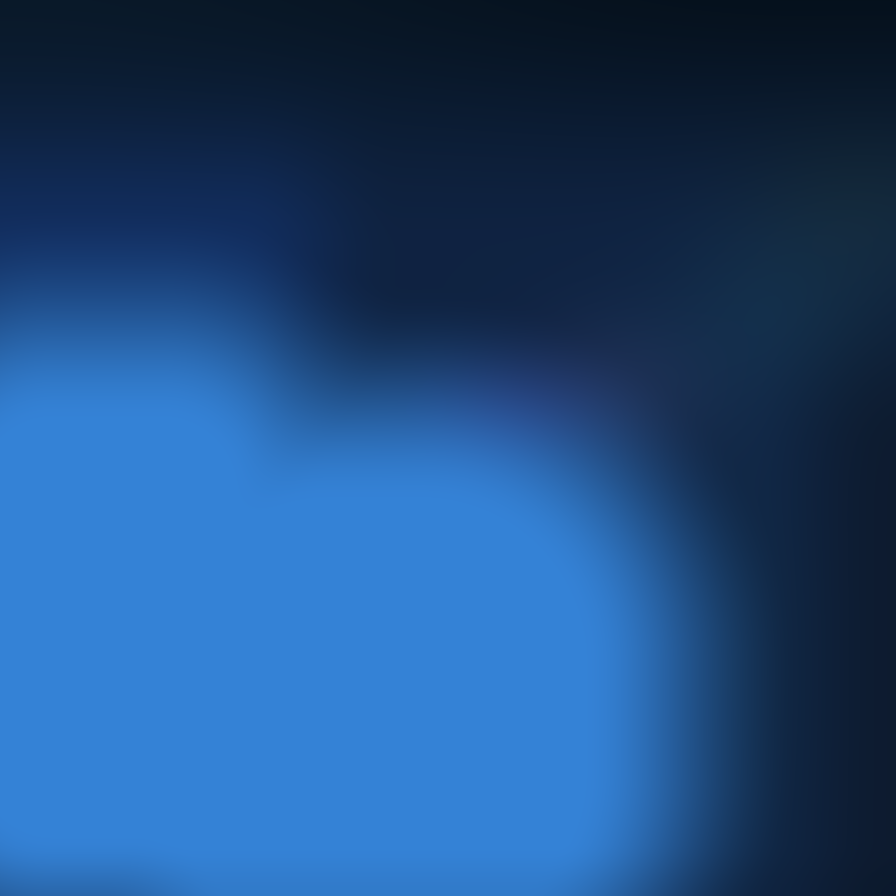
Write a three.js fragment shader that draws this background.

```glsl
varying vec2 vUv;

// Base colours
const vec3 TOP_LEFT = vec3(0.035, 0.095, 0.155);
const vec3 TOP_RIGHT = vec3(0.018, 0.062, 0.105);
const vec3 NAVY = vec3(0.058, 0.135, 0.255);
const vec3 RIGHT_EDGE = vec3(0.050, 0.105, 0.185);
const vec3 GLOW_BLUE = vec3(0.205, 0.510, 0.840);

// Tints added to the dark field
const vec3 INDIGO_TINT = vec3(0.012, 0.045, 0.120);
const vec3 OLIVE_TINT = vec3(0.018, 0.025, -0.015);
const vec3 TEAL_TINT = vec3(0.012, 0.040, 0.035);
const vec3 MAUVE_TINT = vec3(0.050, 0.050, 0.070);
const vec3 VIOLET_TINT = vec3(0.022, -0.018, 0.012);

// Glow shape: two rounded boxes joined softly
const vec2 LOW_CENTER = vec2(0.42, 0.20);
const vec2 LOW_HALF = vec2(0.35, 0.36);
const float LOW_RADIUS = 0.30;
const vec2 HIGH_CENTER = vec2(0.12, 0.30);
const vec2 HIGH_HALF = vec2(0.26, 0.35);
const float HIGH_RADIUS = 0.20;
const float JOIN = 0.05;
const float FADE_OUTSIDE = 0.12;
const float FADE_INSIDE = 0.125;

float roundedBox(vec2 p, vec2 halfSize, float radius) {
  vec2 q = abs(p) - halfSize + radius;
  return length(max(q, 0.0)) + min(max(q.x, q.y), 0.0) - radius;
}

float smoothUnion(float a, float b, float k) {
  float h = clamp(0.5 + 0.5 * (b - a) / k, 0.0, 1.0);
  return mix(b, a, h) - k * h * (1.0 - h);
}

float softSpot(vec2 p, vec2 center, vec2 radius) {
  vec2 q = (p - center) / radius;
  return exp(-dot(q, q));
}

vec3 darkField(vec2 p) {
  vec3 top = mix(TOP_LEFT, TOP_RIGHT, smoothstep(0.0, 0.9, p.x));
  vec3 color = mix(top, NAVY, smoothstep(1.04, 0.72, p.y));

  // Right edge falls away below the upper corner
  float edge = smoothstep(0.84, 1.0, p.x) * smoothstep(0.75, 0.5, p.y);
  color = mix(color, RIGHT_EDGE, edge);

  // Indigo haze on the left, ending near the notch
  float haze = softSpot(p, vec2(0.1, 0.72), vec2(0.8, 0.13));
  color += INDIGO_TINT * haze * smoothstep(0.45, 0.27, p.x);

  color += OLIVE_TINT * softSpot(p, vec2(0.97, 0.77), vec2(0.14, 0.10));
  color += TEAL_TINT * softSpot(p, vec2(0.87, 0.65), vec2(0.13, 0.10));
  color += TEAL_TINT * 0.7 * softSpot(p, vec2(0.83, 0.25), vec2(0.08, 0.30));
  color += MAUVE_TINT * softSpot(p, vec2(0.69, 0.56), vec2(0.11, 0.09));
  return color;
}

void main() {
  float low = roundedBox(vUv - LOW_CENTER, LOW_HALF, LOW_RADIUS);
  float high = roundedBox(vUv - HIGH_CENTER, HIGH_HALF, HIGH_RADIUS);
  float dist = smoothUnion(low, high, JOIN);
  float glow = 1.0 - smoothstep(-FADE_INSIDE, FADE_OUTSIDE, dist);

  vec3 color = mix(darkField(vUv), GLOW_BLUE, glow);

  // Violet cast along the upper rim
  color += VIOLET_TINT * softSpot(vUv, vec2(0.58, 0.55), vec2(0.10, 0.06));

  // Slight dimming at the lower border
  color *= mix(0.94, 1.0, smoothstep(0.0, 0.06, vUv.y));

  gl_FragColor = vec4(clamp(color, 0.0, 1.0), 1.0);
}
```
